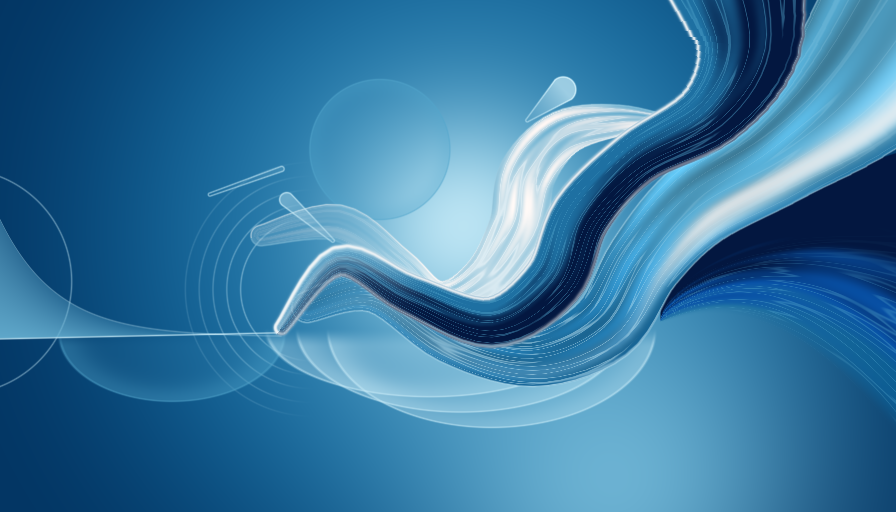
Write a Shadertoy shader that draws this background.

```glsl
const vec3 DEEP = vec3(.01, .21, .39);
const vec3 MID = vec3(.05, .37, .58);
const vec3 SKY = vec3(.32, .65, .8);
const vec3 PALE = vec3(.78, .92, .97);
const vec3 NAVY = vec3(.01, .09, .25);
const vec3 ROYAL = vec3(.03, .32, .66);
const vec2 GLOW = vec2(.91, .55);
const vec2 FLOOR_GLOW = vec2(1.2, .06);
const float HAIR = .0013;
const int KNOTS = 10;
const float STEP = 1. / 7.;

// Ribbon knots: x, y, half width
const vec3 CORE[KNOTS] = vec3[](
  vec3(1.43, 1.07, .145), vec3(1.46, .91, .105), vec3(1.39, .78, .07), vec3(1.24, .69, .055),
  vec3(1.135, .58, .06), vec3(1.08, .45, .06), vec3(.96, .37, .05), vec3(.8, .425, .04),
  vec3(.66, .49, .03), vec3(.55, .36, .015));
const vec3 SILVER[KNOTS] = vec3[](
  vec3(1.86, 1.08, .21), vec3(1.68, .84, .15), vec3(1.52, .7, .1), vec3(1.36, .6, .085),
  vec3(1.26, .49, .075), vec3(1.18, .36, .07), vec3(1.04, .3, .055), vec3(.88, .34, .05),
  vec3(.73, .43, .04), vec3(.6, .4, .03));
const vec3 PETAL[KNOTS] = vec3[](
  vec3(1.32, .76, .01), vec3(1.21, .765, .03), vec3(1.1, .74, .045), vec3(1.03, .66, .055),
  vec3(1.01, .555, .055), vec3(.95, .46, .045), vec3(.86, .42, .03), vec3(.78, .485, .03),
  vec3(.66, .565, .035), vec3(.51, .54, .02));

float cover(float d) { return smoothstep(-1., 1., d * iResolution.y); }
float hair(float d) { return cover(HAIR - abs(d)); }
float bell(float x, float w) { return exp(-x * x / (w * w)); }
float oval(vec2 q, vec2 r) { return (length(q / r) - 1.) * r.y; }
void over(inout vec3 c, vec3 paint, float a) { c = mix(c, paint, clamp(a, 0., 1.)); }

// Gradient noise
float slope(vec2 cell, vec2 q) {
  float a = 6.28 * fract(sin(dot(cell, vec2(127.1, 311.7))) * 43758.5);
  return dot(vec2(cos(a), sin(a)), q - cell);
}
float noise(vec2 p) {
  vec2 i = floor(p), u = smoothstep(0., 1., p - i), o = vec2(0, 1);
  return mix(mix(slope(i, p), slope(i + o.yx, p), u.x),
             mix(slope(i + o, p), slope(i + o.yy, p), u.x), u.y);
}
float strands(vec2 p) { return 1. - smoothstep(0., .09, abs(noise(p))); }

// Position along, signed offset across, distance inside the edge
vec3 ribbon(vec2 p, vec3 k[KNOTS]) {
  float best = 9.;
  vec3 hit, a = k[0];
  for (int i = 0; i < KNOTS - 1; i++) {
    vec3 m = k[i], n = k[i + 1];
    vec3 s = .5 * (n - k[max(i - 1, 0)]), t = .5 * (k[min(i + 2, KNOTS - 1)] - m);
    for (float f = STEP; f < 1.01; f += STEP) {
      float g = 1. - f;
      vec3 b = mix(m, n, f * f * (3. - 2. * f)) + f * g * (g * s - f * t);
      vec2 e = b.xy - a.xy, q = p - a.xy;
      float h = clamp(dot(q, e) / dot(e, e), 0., 1.);
      float d = length(q - e * h), w = mix(a.z, b.z, h);
      if (d < best) {
        best = d;
        float side = e.x * q.y > e.y * q.x ? d : -d;
        hit = vec3(float(i) + f + (h - 1.) * STEP, side / w, w - d);
      }
      a = b;
    }
  }
  return hit;
}
void glass(inout vec3 c, vec2 p, vec2 a, vec2 e, float r) {
  float h = clamp(dot(p - a, e) / dot(e, e), 0., 1.);
  float d = length(p - a - e * h) - mix(.003, r, h);
  over(c, PALE, cover(-d) * h * r * 28. + .6 * hair(d));
}

void mainImage(out vec4 fragColor, in vec2 fragCoord) {
  vec2 p = fragCoord / iResolution.y;

  // Backdrop and glows
  float away = length(p - GLOW) * .95;
  vec3 c = mix(MID, DEEP, smoothstep(.35, 1., away));
  over(c, SKY, .9 * bell(away, .39));
  over(c, PALE, .95 * bell(away, .19));
  over(c, mix(SKY, PALE, .3), .9 * bell(length(p - FLOOR_GLOW), .38));

  // Bubble and faint arcs
  float d = oval(p - vec2(.742, .708), vec2(.137));
  over(c, SKY, cover(-d) * (.12 + .25 * bell(d, .025)) + .4 * hair(d));
  for (float i = 0.; i < 5.; i++) {
    d = oval(p - vec2(.61, .435), vec2(.14 + .027 * i));
    over(c, PALE, hair(d) * (.42 - .07 * i) * (1. - smoothstep(.48, .62, p.x)));
  }
  over(c, PALE, .45 * hair(oval(p - vec2(-.08, .45), vec2(.22))));

  // Lower loop and veil
  float low = 1. - smoothstep(.32, .36, p.y);
  d = oval(p - vec2(.336, .349), vec2(.22, .133));
  over(c, SKY, low * (cover(-d) * (.1 + .3 * bell(d, .03)) + .4 * hair(d)));
  for (float i = 0.; i < 3.; i++) {
    d = oval(p - vec2(.96 - .06 * i, .36), vec2(.32, .195 - .03 * i));
    over(c, PALE, low * (cover(-d) * (.1 + .25 * bell(d, .03)) + .5 * hair(d)));
  }

  // Left wedge of light
  float top = .342 + .23 * exp(-9. * p.x), base = .338 + .022 * p.x;
  float rise = (p.y - base) / (top - base), fade = 1. - smoothstep(0., .58, p.x);
  over(c, mix(SKY, PALE, .2), cover(top - p.y) * cover(p.y - base) * fade * (.9 - .5 * rise));
  over(c, PALE, (hair(p.y - base) + .4 * hair(p.y - top)) * .8 * cover(.55 - p.x));

  // Dark wing fanning to the right
  float u = max((p.x - 1.29) / .463, .001);
  float hi = .372 + .29 * sqrt(u), lo = .372 + .2 * u - .38 * u * u;
  float v = (p.y - lo) / (hi - lo), n = noise(vec2(v * 9., u * 1.6));
  vec3 tint = mix(ROYAL, NAVY, smoothstep(.3, .75, v + .35 * n));
  tint = mix(mix(SKY, MID, .6 + .4 * u), tint, smoothstep(0., .4, v + .3 * n));
  over(tint, SKY, .4 * strands(vec2(v * 24., u * 2.)) * (1. - smoothstep(.3, .8, v)));
  over(c, tint, cover(p.x - 1.29) * smoothstep(-.12, .08, v + .1 * n) * cover(hi + .04 - p.y));

  // White petals
  vec3 r = ribbon(p, PETAL);
  vec2 flow = r.yx * vec2(3.5, .7);
  tint = mix(SKY, vec3(.95), .75 + .9 * noise(flow));
  over(tint, vec3(1), .5 * strands(flow));
  over(c, tint, cover(r.z) * mix(.85, .28, smoothstep(5.5, 7.5, r.x)) + .5 * hair(r.z));

  // Silver sheet
  r = ribbon(p, SILVER);
  n = noise(r.yx * vec2(3, .6));
  float turn = smoothstep(2.8, 5.2, r.x);
  tint = mix(SKY, MID, .75 * turn) * (1. + .45 * n);
  over(tint, vec3(.94), (.85 - .7 * turn) * bell(r.y - .52 - .2 * n, .27));
  over(tint, MID, .6 * smoothstep(.7, 1., r.y));
  over(tint, PALE, .35 * strands(r.yx * vec2(7, .5)) * (.4 + turn));
  over(c, tint, cover(r.z) * mix(1., .4, smoothstep(6., 8.5, r.x)));
  over(c, PALE, .5 * hair(r.z));

  // Dark core with bright rims
  r = ribbon(p, CORE);
  n = noise(r.yx * vec2(3, .6) + 9.);
  float arch = smoothstep(6.6, 8.6, r.x);
  tint = mix(mix(MID, SKY, .25), NAVY, smoothstep(-.6, .35, r.y + .7 * n));
  over(tint, SKY, .45 * strands(r.yx * vec2(7, .45)));
  over(tint, PALE, arch * (.55 - .35 * r.y + .5 * n));
  over(c, tint, cover(r.z) * (1. - .3 * arch));
  over(c, vec3(.97), bell(r.z - .003, .004) * (r.y < 0. ? .9 : .45));

  // Glass drops
  glass(c, p, vec2(1.03, .765), vec2(.07, .06), .025);
  glass(c, p, vec2(.41, .62), vec2(.14, .05), .005);
  glass(c, p, vec2(.65, .53), vec2(-.09, .08), .014);

  fragColor = vec4(c, 1);
}
```
